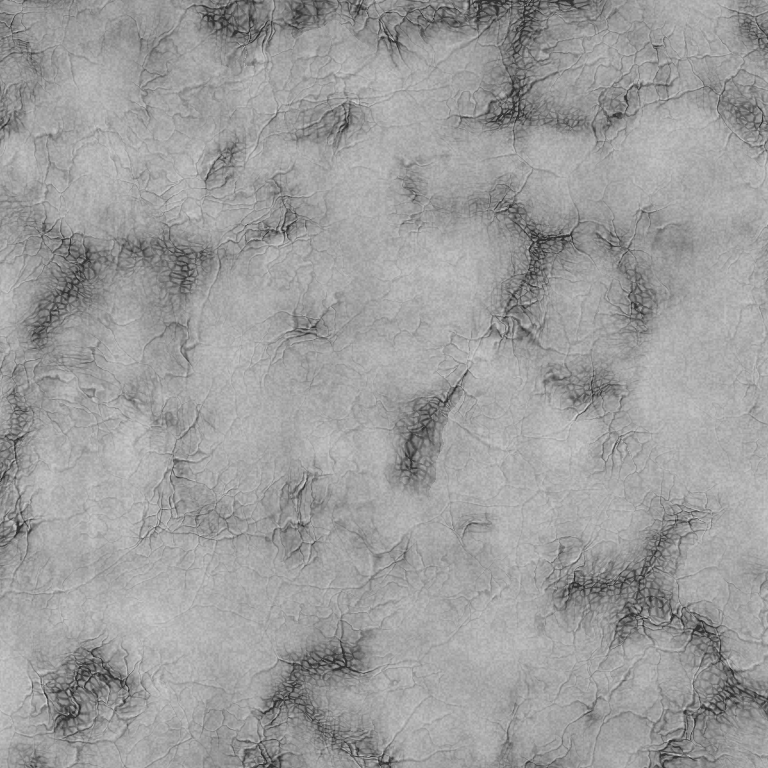
This texture is drawn by a WebGL 1 fragment shader. Its source:

```glsl
precision highp float;
// Worn grey leather: soft mottling and grain under a branching web of creases.
// Warped Voronoi borders give the creases, dark worn patches along them,
// and the pebbled crackle inside; stretched noise adds hairline wrinkles.
uniform vec2 u_resolution;

float hash(vec2 p) {
  vec3 q = fract(vec3(p.xyx) * 0.1031);
  q += dot(q, q.yzx + 33.33);
  return fract((q.x + q.y) * q.z);
}

float noise(vec2 p) {
  vec2 i = floor(p), f = fract(p);
  f = f * f * (3.0 - 2.0 * f);
  return mix(mix(hash(i), hash(i + vec2(1, 0)), f.x),
             mix(hash(i + vec2(0, 1)), hash(i + vec2(1, 1)), f.x), f.y);
}

float fbm(vec2 p) {
  float sum = 0.0, amp = 0.5;
  for (int i = 0; i < 5; i++) {
    sum += amp * noise(p);
    p = mat2(1.6, 1.2, -1.2, 1.6) * p + 17.3;
    amp *= 0.5;
  }
  return sum;
}

vec2 fbm2(vec2 p) {
  return vec2(fbm(p), fbm(p + 41.7)) - 0.485;
}

// Distance to the border between the two nearest Voronoi cells
float border(vec2 p) {
  vec2 cell = floor(p), f = fract(p);
  vec2 nearA = vec2(4.0), nearB = vec2(5.0);
  float a = 32.0, b = 50.0;
  for (int y = -1; y <= 1; y++) {
    for (int x = -1; x <= 1; x++) {
      vec2 g = vec2(float(x), float(y));
      vec2 r = g + vec2(hash(cell + g), hash(cell + g + 71.3)) - f;
      float d = dot(r, r);
      if (d < a) {
        b = a; nearB = nearA;
        a = d; nearA = r;
      } else if (d < b) {
        b = d; nearB = r;
      }
    }
  }
  return 0.5 * (b - a) / max(length(nearB - nearA), 0.001);
}

float ridge(float d, float width) {
  return exp(-d * d / (width * width));
}

void main() {
  vec2 p = gl_FragCoord.xy / min(u_resolution.x, u_resolution.y);
  float bands = smoothstep(0.8, 1.0, p.y) + 1.0 - smoothstep(0.0, 0.2, p.y);

  // Coarse and fine distortion shared by all creases
  vec2 warp = fbm2(p * 5.0 + 3.0);
  vec2 fray = fbm2(p * 26.0 + 11.0);
  vec2 web = p + 0.13 * warp + 0.02 * fray;

  // Worn patches strung along the coarse web, fading out softly
  float wear = fbm(p * 9.0 + 23.0) + 0.06 * bands;
  float path = border(web * 6.0 + 2.0);
  float patches = exp(-path * 6.5) * smoothstep(0.43, 0.72, wear);
  float halo = exp(-path * 4.0) * smoothstep(0.32, 0.62, wear);

  // Base tone: clouds, faint vertical streaks, grain
  float streaks = noise(p * vec2(75.0, 3.5)) * noise(p * vec2(24.0, 5.0) + 9.0);
  float tone = 0.69 - 0.035 * bands;
  tone += 0.15 * (fbm(p * vec2(2.5, 4.0) + 5.0) - 0.485);
  tone += 0.13 * (fbm(p * 19.0) - 0.485);
  tone -= 0.09 * (streaks - 0.25) * (1.0 - 0.7 * smoothstep(0.2, 0.6, p.x));
  tone += 0.09 * (noise(p * 430.0) - 0.5) + 0.025 * (noise(p * 170.0) - 0.5);

  // Pebbled crackle: dark gaps around paler grains
  vec2 skin = p + 0.1 * warp + 0.008 * fray;
  float pebble = smoothstep(0.02, 0.32, border(skin * vec2(100.0, 145.0)));
  tone -= 0.06 * halo;
  tone -= patches * mix(0.36, 0.10, pebble);

  // Hairline wrinkles, switching between two directions
  float across = noise(skin * vec2(28.0, 150.0)) - 0.5;
  float along = noise(skin * vec2(140.0, 30.0) + 60.0) - 0.5;
  float hair = mix(ridge(across, 0.1), ridge(along, 0.1),
                   smoothstep(0.4, 0.6, noise(p * 9.0 + 80.0)));
  tone -= hair * (0.008 + 0.10 * halo);

  // Embossed creases, from long and sparse to short and dense
  float scale = 9.0;
  for (int i = 0; i < 3; i++) {
    float level = float(i);
    vec2 q = web + 0.012 * level * fray + level * 3.7;
    float dark = ridge(border(q * scale) / scale, 0.0014);
    float lit = ridge(border((q + vec2(0.0022, -0.0026)) * scale) / scale, 0.0014);
    float broken = smoothstep(0.42, 0.64, fbm(p * (7.0 + 4.0 * level) + level * 19.0));
    float strength = broken * (0.2 + 0.08 * bands) + halo * (0.3 + 0.6 * broken);
    tone += strength * (0.13 * lit - 0.25 * dark);
    scale *= 2.1;
  }

  gl_FragColor = vec4(vec3(clamp(tone, 0.2, 0.82)), 1.0);
}
```
